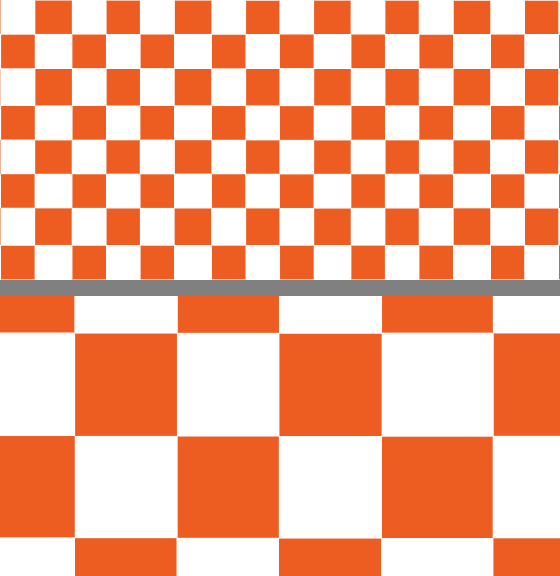
Top: the whole. Bottom: its middle third, enlarged.
Give the GLSL for this pattern, as a Shadertoy shader.

```glsl
// Grid line positions: each group of four cells has one wide cell.
float gridLine(float index) {
    float slot = mod(index, 4.0);
    float shift = slot < 0.5 ? 0.0 : slot < 1.5 ? -0.017 : slot < 2.5 ? 0.048 : 0.027;
    return index + shift;
}

float cellIndex(float position) {
    float nearest = floor(position + 0.5);
    return nearest - 1.0 + step(gridLine(nearest), position);
}

vec2 hash22(vec2 p) {
    vec3 q = fract(p.xyx * vec3(0.1031, 0.1030, 0.0973));
    q += dot(q, q.yzx + 33.33);
    return fract((q.xx + q.yz) * q.zy);
}

void mainImage(out vec4 fragColor, in vec2 fragCoord) {
    // Eight cells fill the height, inside a hairline margin
    vec2 position = (fragCoord / iResolution.y - vec2(0.0026, 0.0013)) * vec2(8.031, 8.021);
    float pixel = 8.03 / iResolution.y;

    vec2 cell = vec2(cellIndex(position.x), cellIndex(position.y));
    vec2 lower = vec2(gridLine(cell.x), gridLine(cell.y));
    vec2 upper = vec2(gridLine(cell.x + 1.0), gridLine(cell.y + 1.0));

    // Distance inside a square that sits very slightly off its cell
    vec2 jitter = (hash22(cell + 7.0) - 0.5) * 0.008;
    vec2 inside = min(position - lower - jitter, upper + jitter - position);
    float square = clamp(min(inside.x, inside.y) / pixel + 0.2, 0.0, 1.0);

    // Squares occupy alternate cells
    float filled = 1.0 - mod(cell.x + cell.y, 2.0);
    vec3 color = mix(vec3(1.0), vec3(0.93, 0.36, 0.13), square * filled);
    fragColor = vec4(color, 1.0);
}
```
